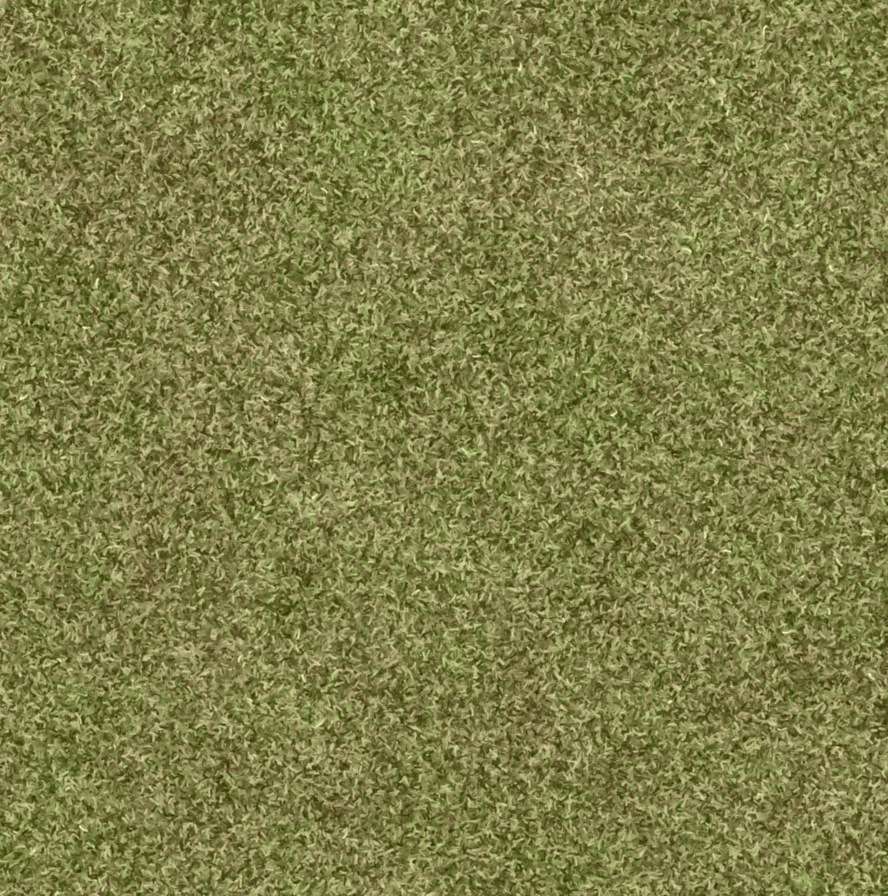
A Shadertoy shader for this texture:

```glsl
// Closely mown dry grass seen from above: layers of tiny, randomly turned
// blades are stacked over dark soil, each with its own tone and hue.
// Broad noise drifts the lawn between fresh green and straw brown.

vec4 hash4(vec3 p) {
    vec4 q = fract(p.xyzx * vec4(0.1031, 0.1030, 0.0973, 0.1099));
    q += dot(q, q.wzxy + 33.33);
    return fract((q.xxyz + q.yzzw) * q.zywx);
}

float valueNoise(vec2 p) {
    vec2 cell = floor(p), f = fract(p);
    f = f * f * (3.0 - 2.0 * f);
    float low = mix(hash4(vec3(cell, 91.0)).x, hash4(vec3(cell + vec2(1, 0), 91.0)).x, f.x);
    float high = mix(hash4(vec3(cell + vec2(0, 1), 91.0)).x, hash4(vec3(cell + 1.0, 91.0)).x, f.x);
    return mix(low, high, f.y);
}

float fbm(vec2 p) {
    float sum = 0.0, weight = 0.5;
    for (int i = 0; i < 4; i++) {
        sum += weight * valueNoise(p);
        p = mat2(0.8, 0.6, -0.6, 0.8) * p * 2.1 + 7.3;
        weight *= 0.55;
    }
    return sum;
}

mat2 rotation(float angle) {
    float c = cos(angle), s = sin(angle);
    return mat2(c, s, -s, c);
}

// Signed distance to a slightly bent blade centred on the origin
float bladeDistance(vec2 p, float halfLength, float halfWidth, float bend) {
    p.y += bend * p.x * p.x;
    p.x -= clamp(p.x, -halfLength, halfLength);
    return length(p) - halfWidth;
}

// Olive ramp; positive hue is greener, negative is browner
vec3 grassColour(float tone, float hue) {
    vec3 olive = vec3(tone, tone + 0.003, tone * 0.95 - 0.185);
    vec3 tint = hue > 0.0 ? vec3(-0.05, 0.01, -0.05) : vec3(-0.03, 0.025, -0.02);
    return olive + tint * hue;
}

void mainImage(out vec4 fragColor, in vec2 fragCoord) {
    const float density = 140.0;
    vec2 uv = fragCoord / iResolution.y;
    float edge = max(0.24, 0.7 * density / iResolution.y);

    // Broad drifts of freshness and brightness
    float freshness = (fbm(uv * 5.0 + 3.0) - 0.5) * 0.8 + (fbm(uv * 19.0 + 40.0) - 0.5) * 1.1;
    float brightness = (fbm(uv * 9.0 + 80.0) - 0.5) * 0.1;

    // Soil showing through the gaps
    vec3 colour = grassColour(0.22 + 0.1 * valueNoise(uv * 180.0), -0.3);

    // Blades, lowest layer first
    for (int layer = 0; layer < 7; layer++) {
        float depth = float(layer);
        vec2 p = rotation(depth * 0.9 + 0.4) * uv * density + depth * 19.7;
        vec2 cell = floor(p);
        for (int y = -1; y <= 1; y++)
        for (int x = -1; x <= 1; x++) {
            vec2 id = cell + vec2(x, y);
            vec4 shape = hash4(vec3(id, depth + 5.0));
            vec4 look = hash4(vec3(id, depth + 47.0));
            vec2 q = rotation(shape.z * 6.2832) * (p - id - shape.xy);
            float d = bladeDistance(q, mix(0.25, 0.65, shape.w), mix(0.13, 0.19, look.z), 0.6 * look.w - 0.3);

            // Lower blades are shaded, and a few are bleached almost white
            float tone = mix(0.24, 0.83, look.x) * mix(0.82, 1.0, depth / 6.0);
            tone += 0.1 * q.x + 0.18 * step(0.985, look.w);
            float hue = (look.y - 0.5) * 1.8 + freshness;
            vec3 blade = grassColour(tone + brightness, clamp(hue, -1.5, 1.5));
            colour = mix(colour, blade, 1.0 - smoothstep(-edge, edge, d));
        }
    }

    fragColor = vec4(clamp(colour, 0.0, 1.0), 1.0);
}
```
